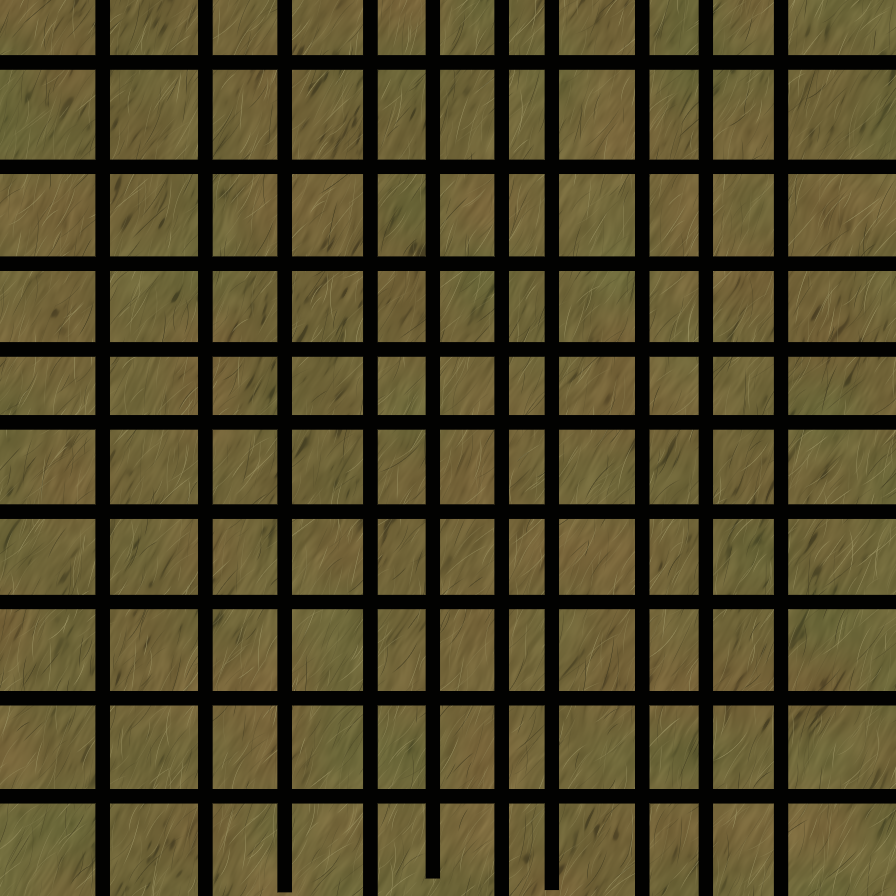
Give the GLSL for this pattern, as a Shadertoy shader.

```glsl
const vec3 BAR_COLOR   = vec3(0.006, 0.006, 0.002);
const vec3 SHADE_COLOR = vec3(0.24, 0.22, 0.12);
const vec3 DARK_GRASS  = vec3(0.375, 0.335, 0.175);
const vec3 LIGHT_GRASS = vec3(0.51, 0.46, 0.27);
const vec3 PALE_BLADE  = vec3(0.62, 0.59, 0.40);
const vec3 GREEN_TINT  = vec3(-0.025, 0.008, 0.0);

const float BAR_HALF_WIDTH = 0.0081;
const float COLUMN_BARS[10] = float[10](0.1146, 0.2292, 0.3177, 0.4134, 0.4831,
                                        0.5599, 0.6159, 0.7168, 0.7878, 0.8717);
// Height at which each vertical bar begins; a few stop short of the edge
const float COLUMN_FEET[10] = float[10](-1.0, -1.0, 0.004, -1.0, 0.0195,
                                        -1.0, 0.0065, -1.0, -1.0, -1.0);
const float ROW_BARS[9] = float[9](0.1113, 0.2207, 0.3281, 0.4290, 0.5286,
                                   0.6100, 0.7057, 0.8138, 0.9303);

const int   BLADE_LAYERS = 6;
const float BLADE_CELL   = 0.042;
const float BLADE_WIDTH  = 0.0009;
const float LEAN         = 0.48;   // radians from vertical, toward the right
const float LEAN_SPREAD  = 0.95;

float hash(vec2 p) {
    vec3 q = fract(vec3(p.xyx) * 0.1031);
    q += dot(q, q.yzx + 33.33);
    return fract((q.x + q.y) * q.z);
}

float noise(vec2 p) {
    vec2 i = floor(p), f = fract(p);
    f = f * f * (3.0 - 2.0 * f);
    return mix(mix(hash(i), hash(i + vec2(1, 0)), f.x),
               mix(hash(i + vec2(0, 1)), hash(i + vec2(1, 1)), f.x), f.y);
}

// Frame whose y axis leans right of vertical by the given angle
vec2 leanFrame(vec2 p, float angle) {
    float c = cos(angle), s = sin(angle);
    return vec2(c * p.x - s * p.y, s * p.x + c * p.y);
}

// Fine fibres, mottled patches and a slight hue drift
vec3 grassBase(vec2 p) {
    vec2 warp = 0.012 * vec2(noise(p * 22.0), noise(p * 22.0 + 40.0));
    vec2 q = leanFrame(p + warp, LEAN) + 3.0;
    float fibres = 0.55 * noise(q * vec2(150.0, 28.0))
                 + 0.45 * noise(q * vec2(320.0, 65.0) + 17.0);
    float patches = 0.6 * noise(p * 9.0 + 5.0) + 0.4 * noise(p * 24.0 + 9.0);
    float tone = 0.48 + 0.85 * (fibres - 0.5) + 0.45 * (patches - 0.5);
    vec3 color = mix(DARK_GRASS, LIGHT_GRASS, clamp(tone, -0.1, 1.1));
    float gaps = smoothstep(0.32, 0.12, fibres) * smoothstep(0.6, 0.3, patches);
    color = mix(color, SHADE_COLOR, 0.7 * gaps);
    return color + GREEN_TINT * (2.0 * noise(p * 13.0 + 70.0) - 1.0);
}

// Curved tapering blades scattered one per cell in several layers
vec3 addBlades(vec3 color, vec2 p, float pixel) {
    float width = max(BLADE_WIDTH, 0.6 * pixel);
    for (int layer = 0; layer < BLADE_LAYERS; layer++) {
        vec2 offset = vec2(0.37, 0.61) * float(layer);
        vec2 home = floor(p / BLADE_CELL + offset);
        for (int j = -1; j <= 1; j++)
        for (int i = -1; i <= 1; i++) {
            vec2 cell = home + vec2(i, j);
            vec2 seed = cell + 57.0 * float(layer + 1);
            vec2 center = cell + vec2(hash(seed), hash(seed + 11.3)) - offset;
            float angle = LEAN + LEAN_SPREAD * (hash(seed + 23.7) - 0.5);
            vec2 q = leanFrame(p - center * BLADE_CELL, angle);
            float halfLength = BLADE_CELL * mix(0.25, 0.8, hash(seed + 31.1));
            float along = q.y / halfLength;
            float bend = 0.22 * halfLength * (hash(seed + 47.9) - 0.5);
            float across = abs(q.x - 2.0 * bend * along * along);
            float mask = (1.0 - smoothstep(0.2, 1.0, across / width))
                       * (1.0 - smoothstep(0.5, 1.0, abs(along)));
            float kind = hash(seed + 61.3);
            vec3 bladeColor = kind < 0.4 ? SHADE_COLOR : PALE_BLADE;
            float strength = mix(0.12, 0.55, pow(hash(seed + 79.1), 2.0));
            color = mix(color, bladeColor, mask * strength * BLADE_WIDTH / width);
        }
    }
    return color;
}

// Signed distance to the irregular lattice
float latticeDistance(vec2 p) {
    float d = 1.0;
    for (int i = 0; i < 10; i++) {
        float column = abs(p.x - COLUMN_BARS[i]) - BAR_HALF_WIDTH;
        d = min(d, max(column, COLUMN_FEET[i] - p.y));
    }
    for (int i = 0; i < 9; i++)
        d = min(d, abs(p.y - ROW_BARS[i]) - BAR_HALF_WIDTH);
    return d;
}

void mainImage(out vec4 fragColor, in vec2 fragCoord) {
    vec2 p = fragCoord / iResolution.xy;
    float pixel = 1.0 / min(iResolution.x, iResolution.y);
    vec3 color = addBlades(grassBase(p), p, pixel);
    float bars = 1.0 - smoothstep(-0.5 * pixel, 0.5 * pixel, latticeDistance(p));
    fragColor = vec4(mix(color, BAR_COLOR, bars), 1.0);
}
```
